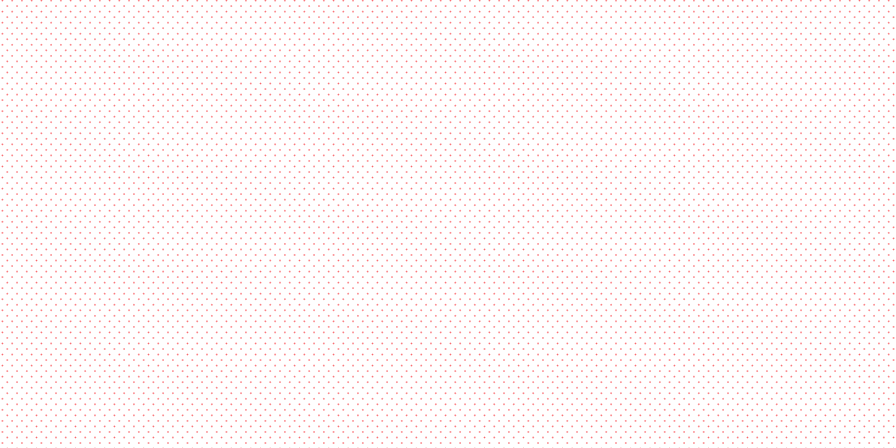
This pattern is drawn by a Shadertoy shader. Its source:

```glsl
const vec2 REPEATS = vec2(92.0, 40.5);      // full cells across and down
const vec2 FIRST_DOT = vec2(0.25, 0.05);    // in cells, from the top left
const float DOT_RADIUS = 0.00148;           // in canvas heights
const vec3 PAPER = vec3(1.0);
const vec3 DOT_RED = vec3(0.97, 0.09, 0.12);

// Distance to the nearest point of a rectangular lattice
float latticeDistance(vec2 cellPos, vec2 cellSize) {
    return length((fract(cellPos + 0.5) - 0.5) * cellSize);
}

// Disc with a soft edge; its total ink stays constant when it is sub-pixel
float softDisc(float dist, float radius, float softness) {
    float inner = max(radius - softness, 0.0);
    float outer = radius + softness;
    float falloff = clamp((outer - dist) / (outer - inner), 0.0, 1.0);
    float spread = (outer * outer + outer * inner + inner * inner) / 3.0;
    return falloff * min(radius * radius / spread, 1.0);
}

// Two interleaved lattices make staggered rows
float staggeredDots(vec2 cellPos, vec2 cellSize, float radius, float softness) {
    float dist = min(latticeDistance(cellPos, cellSize),
                     latticeDistance(cellPos + 0.5, cellSize));
    return softDisc(dist, radius, softness);
}

void mainImage(out vec4 fragColor, in vec2 fragCoord) {
    vec2 uv = fragCoord / iResolution.xy;
    float aspect = iResolution.x / iResolution.y;
    float pixel = 1.0 / iResolution.y;

    // Cell coordinates, counted down from the top edge
    vec2 cellSize = vec2(aspect, 1.0) / REPEATS;
    vec2 cellPos = vec2(uv.x, 1.0 - uv.y) * REPEATS - FIRST_DOT;

    float ink = staggeredDots(cellPos, cellSize, DOT_RADIUS, 0.75 * pixel);
    fragColor = vec4(mix(PAPER, DOT_RED, ink), 1.0);
}
```
